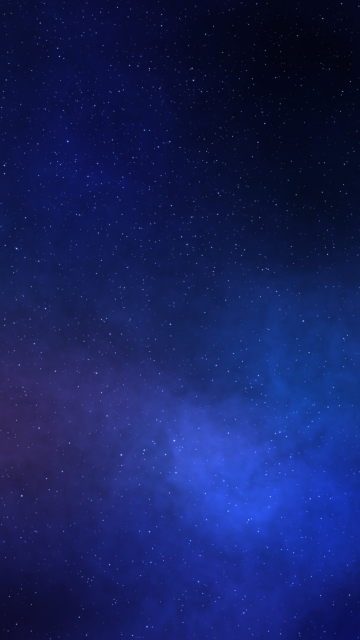
Reproduce this texture procedurally as a Shadertoy shader.

```glsl
// Deep blue night sky: a violet and azure nebula rising under a dark upper corner.
// Soft elliptical glows are layered over a vertical gradient, mottled by gradient
// noise, then sprinkled with several grids of hashed, jittered stars.

#define WARP_AMOUNT 0.035
#define CLOUD_CONTRAST 0.32
#define MOTTLE_CONTRAST 0.16
#define STAR_GAIN 0.85
#define STAR_RADIUS 0.0018
#define DUST_SCALE 75.0
#define STAR_TINT vec3(0.66, 0.76, 1.0)

// Integer hash giving two values in 0..1 per lattice cell.
vec2 hash2(vec2 cell, uint seed) {
    uvec2 q = uvec2(ivec2(cell) + 4096);
    uint h = q.x * 1597334677u ^ q.y * 3812015801u ^ seed * 2798796415u;
    h = (h ^ (h >> 16)) * 2246822519u;
    h = (h ^ (h >> 13)) * 3266489917u;
    h ^= h >> 16;
    return vec2(h & 65535u, h >> 16) / 65535.0;
}

float cornerSlope(vec2 cell, vec2 offset) {
    float angle = 6.28319 * hash2(cell, 7u).x;
    return dot(vec2(cos(angle), sin(angle)), offset);
}

float gradientNoise(vec2 p) {
    vec2 cell = floor(p), f = fract(p);
    vec2 u = f * f * f * (f * (f * 6.0 - 15.0) + 10.0);
    vec2 e = vec2(1.0, 0.0);
    float low = mix(cornerSlope(cell, f), cornerSlope(cell + e.xy, f - e.xy), u.x);
    float high = mix(cornerSlope(cell + e.yx, f - e.yx), cornerSlope(cell + 1.0, f - 1.0), u.x);
    return mix(low, high, u.y);
}

float fbm(vec2 p) {
    float sum = 0.0, amp = 0.6;
    for (int i = 0; i < 5; i++) {
        sum += amp * gradientNoise(p);
        p = mat2(1.6, 1.2, -1.2, 1.6) * p + 9.7;
        amp *= 0.55;
    }
    return sum;
}

// Blend a soft elliptical patch of colour over the sky.
void glow(inout vec3 sky, vec2 uv, vec2 centre, vec2 radius, vec3 tint, float strength) {
    vec2 d = (uv - centre) / radius;
    sky = mix(sky, tint, strength * exp(-dot(d, d)));
}

vec3 nebula(vec2 uv) {
    vec3 sky = mix(vec3(0.09, 0.11, 0.42), vec3(0.08, 0.14, 0.36), smoothstep(0.0, 0.5, uv.y));
    sky = mix(sky, vec3(0.04, 0.05, 0.22), smoothstep(0.5, 1.0, uv.y));
    // Upper sky: indigo haze and the dark corner
    glow(sky, uv, vec2(0.28, 0.77), vec2(0.32, 0.17), vec3(0.055, 0.08, 0.37), 0.85);
    glow(sky, uv, vec2(0.00, 1.00), vec2(0.16, 0.22), vec3(0.035, 0.06, 0.20), 0.7);
    glow(sky, uv, vec2(0.84, 0.90), vec2(0.40, 0.21), vec3(0.008, 0.015, 0.07), 0.97);
    glow(sky, uv, vec2(1.00, 0.71), vec2(0.38, 0.13), vec3(0.01, 0.04, 0.13), 0.8);
    // Left: plum and mauve
    glow(sky, uv, vec2(0.00, 0.33), vec2(0.32, 0.16), vec3(0.21, 0.15, 0.33), 0.9);
    glow(sky, uv, vec2(0.28, 0.36), vec2(0.25, 0.10), vec3(0.20, 0.19, 0.46), 0.7);
    // Right: azure above royal blue
    glow(sky, uv, vec2(0.86, 0.38), vec2(0.26, 0.13), vec3(0.08, 0.27, 0.66), 0.85);
    glow(sky, uv, vec2(0.85, 0.19), vec2(0.30, 0.12), vec3(0.07, 0.19, 0.70), 0.85);
    glow(sky, uv, vec2(0.55, 0.07), vec2(0.28, 0.10), vec3(0.12, 0.18, 0.60), 0.8);
    // Bright core
    glow(sky, uv, vec2(0.55, 0.29), vec2(0.21, 0.09), vec3(0.26, 0.36, 0.85), 0.85);
    glow(sky, uv, vec2(0.69, 0.23), vec2(0.16, 0.07), vec3(0.18, 0.34, 0.92), 0.8);
    // Darkened lower corners
    glow(sky, uv, vec2(0.00, 0.02), vec2(0.32, 0.13), vec3(0.05, 0.04, 0.16), 0.9);
    glow(sky, uv, vec2(1.00, 0.00), vec2(0.22, 0.08), vec3(0.03, 0.05, 0.33), 0.8);
    return sky;
}

// One jittered star per occupied cell; tiny stars keep their energy when widened.
float starLayer(vec2 p, float scale, float density, float size, float pixel, uint seed) {
    vec2 cell = floor(p * scale);
    vec2 place = 0.15 + 0.7 * hash2(cell, seed);
    vec2 trait = hash2(cell, seed + 31u);
    float radius = size * mix(0.55, 1.0, trait.y);
    float drawn = max(radius, 0.75 * pixel);
    float d = length(p - (cell + place) / scale) / drawn;
    float energy = min(1.0, radius * radius / (drawn * drawn) * 1.4);
    return step(trait.x, density) * energy * mix(0.25, 1.0, trait.y * trait.y) * exp(-1.5 * d * d);
}

void mainImage(out vec4 fragColor, in vec2 fragCoord) {
    vec2 uv = fragCoord / iResolution.xy;
    float pixel = 1.0 / iResolution.x;
    vec2 p = fragCoord * pixel;

    // Nebula with wispy edges and mottled brightness
    vec2 warp = vec2(fbm(p * 3.5), fbm(p * 3.5 + 23.0));
    vec3 color = nebula(uv + WARP_AMOUNT * warp);
    color *= 1.0 + CLOUD_CONTRAST * fbm(p * 5.0 + warp) + MOTTLE_CONTRAST * fbm(p * 24.0 + 5.0);

    // Stars gather in a loose band across the upper left
    vec2 band = (uv - vec2(0.38, 0.78)) / vec2(0.48, 0.24);
    float crowd = 0.45 + 0.55 * exp(-dot(band, band)) + 0.4 * fbm(p * 4.0 + 41.0);
    float stars = 0.0;
    for (int i = 0; i < 4; i++) {
        float level = float(i) / 3.0;
        float scale = mix(DUST_SCALE, 14.0, level);
        float size = STAR_RADIUS * mix(0.75, 1.6, level);
        float gain = mix(0.45, 1.0, level);
        stars += gain * starLayer(p, scale, 0.4 * crowd, size, pixel, uint(i) * 101u + 3u);
    }
    color += STAR_GAIN * stars * STAR_TINT;
    fragColor = vec4(clamp(color, 0.0, 1.0), 1.0);
}
```
